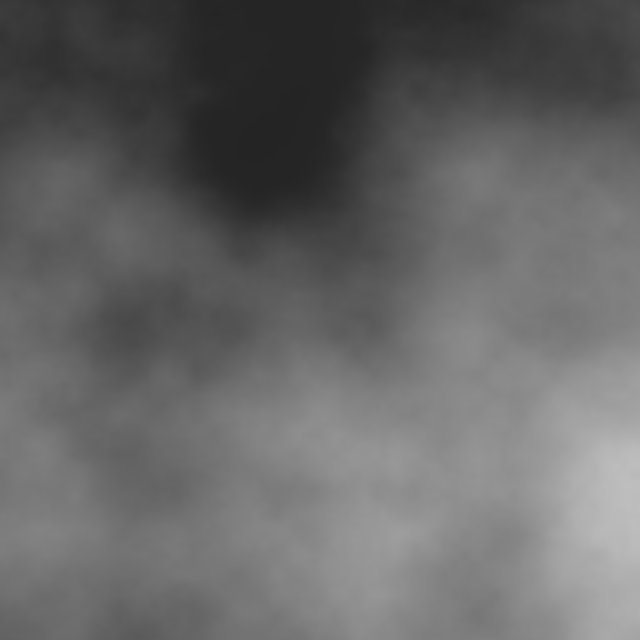
A Shadertoy shader for this texture:

```glsl
// Soft grey cloud: a dark sky at the top thins into pale mist at the lower right.
// A broad tonal gradient with a few soft swells carries the large masses,
// and layered value noise adds the blurred billows.

float hash(vec2 p) {
    return fract(sin(dot(p, vec2(127.1, 311.7))) * 43758.5453);
}

float valueNoise(vec2 p) {
    vec2 cell = floor(p);
    vec2 f = fract(p);
    vec2 blend = f * f * (3.0 - 2.0 * f);
    float low = mix(hash(cell), hash(cell + vec2(1.0, 0.0)), blend.x);
    float high = mix(hash(cell + vec2(0.0, 1.0)), hash(cell + vec2(1.0, 1.0)), blend.x);
    return mix(low, high, blend.y);
}

// Layered noise, centred on zero
float billows(vec2 p) {
    float sum = 0.0;
    float amplitude = 0.5;
    for (int octave = 0; octave < 6; octave++) {
        sum += amplitude * (valueNoise(p) - 0.5);
        p = p * 2.0 + vec2(17.3, 9.1);
        amplitude *= 0.5;
    }
    return sum;
}

// Round patch that fades smoothly from its centre
float swell(vec2 uv, vec2 center, float radius) {
    vec2 d = (uv - center) / radius;
    return exp(-dot(d, d));
}

void mainImage(out vec4 fragColor, in vec2 fragCoord) {
    vec2 uv = fragCoord / iResolution.xy;

    // Broad gradient: dark top, slightly shaded bottom, brighter to the right
    float grey = 0.56 - 0.40 * smoothstep(0.25, 1.05, uv.y);
    grey -= 0.12 * (1.0 - smoothstep(0.0, 0.22, uv.y));
    grey += 0.26 * (uv.x - 0.5) * (1.0 - smoothstep(0.3, 1.0, uv.y));

    // Large light and dark masses, bent a little by the noise
    vec2 bent = uv + 0.15 * vec2(billows(uv * 3.0 + 5.0), billows(uv * 3.0 + 31.0));
    grey += 0.15 * swell(bent, vec2(0.08, 0.72), 0.16);
    grey += 0.09 * swell(bent, vec2(0.95, 0.75), 0.20);
    grey -= 0.13 * swell(bent, vec2(0.42, 0.79), 0.14);
    grey -= 0.08 * swell(bent, vec2(0.22, 0.42), 0.14);
    grey -= 0.09 * swell(bent, vec2(0.74, 0.15), 0.10);

    // Fine billows
    grey += 0.36 * billows(uv * 4.0 + 2.0);

    // Soft floor keeps the darkest parts from turning black
    float lift = grey - 0.14;
    grey = 0.14 + 0.5 * (lift + sqrt(lift * lift + 0.001));

    fragColor = vec4(vec3(grey), 1.0);
}
```
